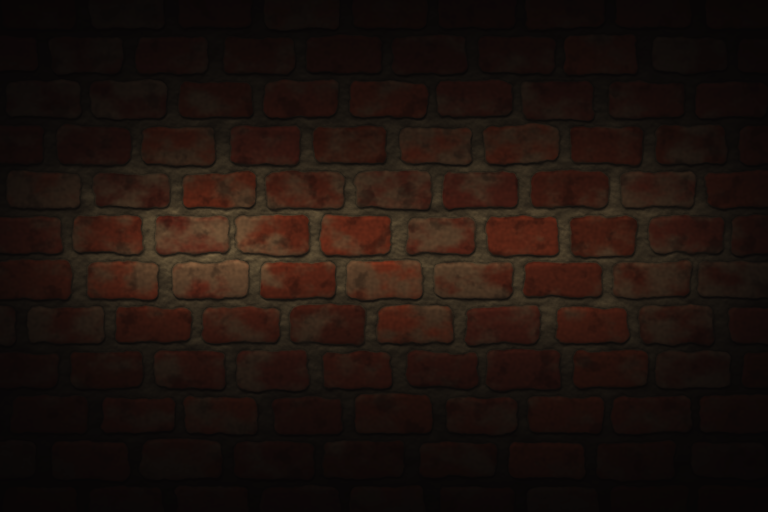
A Shadertoy shader for this texture:

```glsl
#define ROW_HEIGHT 0.0879
#define FIRST_ROW 0.0195
#define JOINT 0.0125
#define EDGE_ROUGHNESS 0.0075
#define RELIEF 60.0
#define GLOW_CENTER vec2(0.40, 0.525)
#define BAND_CENTER vec2(0.75, 0.52)
#define BRICK_RED vec3(0.29, 0.115, 0.073)
#define BRICK_ORANGE vec3(0.37, 0.145, 0.075)
#define PLASTER vec3(0.345, 0.275, 0.18)
#define MORTAR vec3(0.305, 0.255, 0.17)
#define AMBIENT vec3(0.022, 0.016, 0.017)

// Each course: centre of its first brick, brick spacing
const vec2 courses[12] = vec2[12](
    vec2(0.078, 0.171), vec2(0.000, 0.168), vec2(0.084, 0.168),
    vec2(0.016, 0.167), vec2(0.084, 0.171), vec2(0.053, 0.161),
    vec2(0.066, 0.172), vec2(-0.043, 0.171), vec2(0.043, 0.164),
    vec2(0.098, 0.168), vec2(0.000, 0.178), vec2(0.078, 0.170));

struct Wall {
    float dist;    // signed distance to the nearest brick edge
    float height;
    vec2 id;
};

vec2 hash2(vec2 p) {
    vec3 q = fract(p.xyx * vec3(0.1031, 0.1030, 0.0973));
    q += dot(q, q.yzx + 33.33);
    return fract((q.xx + q.yz) * q.zy);
}

float cornerSlope(vec2 cell, vec2 f, vec2 corner) {
    return dot(hash2(cell + corner) * 2.0 - 1.0, f - corner);
}

float gradientNoise(vec2 p) {
    vec2 cell = floor(p), f = fract(p);
    vec2 w = f * f * f * (f * (f * 6.0 - 15.0) + 10.0);
    float low = mix(cornerSlope(cell, f, vec2(0, 0)), cornerSlope(cell, f, vec2(1, 0)), w.x);
    float high = mix(cornerSlope(cell, f, vec2(0, 1)), cornerSlope(cell, f, vec2(1, 1)), w.x);
    return 1.4 * mix(low, high, w.y);
}

float fbm(vec2 p) {
    float sum = 0.0, amp = 0.6;
    for (int i = 0; i < 4; i++) {
        sum += amp * gradientNoise(p);
        p = mat2(1.6, 1.2, -1.2, 1.6) * p + 17.3;
        amp *= 0.5;
    }
    return sum;
}

Wall wallAt(vec2 p) {
    // Uneven courses with slightly varied bricks
    vec2 q = p + 0.005 * vec2(gradientNoise(p * 9.0 + 40.0), gradientNoise(p * 7.0 + 80.0));
    float rowPos = (1.0 - q.y - FIRST_ROW) / ROW_HEIGHT + 0.5;
    float row = clamp(floor(rowPos), 0.0, 11.0);
    vec2 course = courses[int(row)];
    float column = (q.x - course.x) / course.y + 0.5;
    vec2 id = vec2(floor(column), row);
    vec2 jitter = hash2(id + 51.0) - 0.5;
    vec2 local = vec2((fract(column) - 0.5) * course.y, (rowPos - row - 0.5) * ROW_HEIGHT);
    local += jitter * vec2(0.006, 0.003);
    vec2 halfSize = vec2(0.5 * course.y - JOINT, 0.0355) + jitter.yx * vec2(0.006, 0.004);

    // Rounded box with chipped edges
    vec2 box = abs(local) - halfSize + 0.014;
    float dist = length(max(box, 0.0)) + min(max(box.x, box.y), 0.0) - 0.014;
    float grain = fbm(p * vec2(30.0, 40.0));
    dist += EDGE_ROUGHNESS * (0.6 * gradientNoise(p * 19.0) + 0.8 * grain);

    // Smooth brick faces, lumpy trowelled joints
    float brick = smoothstep(0.004, -0.007, dist);
    float height = 0.005 * brick + mix(0.012, 0.0025, brick) * grain;
    return Wall(dist, height, id);
}

float lightAt(vec2 p) {
    vec2 b = p - BAND_CENTER;
    float across = exp(-pow(abs(b.x) / 0.64, 4.0));
    float core = 0.50 * exp(-pow(b.y / 0.165, 2.0));
    float wide = 0.33 * exp(-pow(abs(b.y) / 0.43, 3.0));
    vec2 g = (p - GLOW_CENTER) / vec2(0.19, 0.09);
    return core * across + wide * mix(across, 1.0, 0.25) + 0.36 * exp(-dot(g, g));
}

vec3 brickColor(vec2 p, vec2 id) {
    vec2 tone = hash2(id + 7.0);
    vec3 color = mix(BRICK_RED, BRICK_ORANGE, tone.x);
    color *= 0.8 + 0.35 * hash2(id + 23.0).x;

    // Worn plaster film, thickest near the glow
    float blotch = fbm(p * vec2(13.0, 18.0) + id * 3.7);
    vec2 g = (p - GLOW_CENTER - vec2(0.05, 0.0)) / vec2(0.17, 0.08);
    float cover = 0.2 + 0.45 * tone.y * tone.y + 0.4 * exp(-dot(g, g));
    float film = smoothstep(0.2, 0.75, cover + 0.9 * blotch);
    color = mix(color, PLASTER, 0.8 * film);

    // Soot and faint grain
    color *= 1.0 - 0.3 * smoothstep(0.05, 0.4, fbm(p * 22.0 + 9.0));
    return color * (1.0 + 0.14 * gradientNoise(p * 120.0));
}

void mainImage(out vec4 fragColor, in vec2 fragCoord) {
    vec2 p = fragCoord / iResolution.y;
    Wall here = wallAt(p);
    Wall above = wallAt(p + vec2(-0.0015, 0.005));

    float soft = max(0.0022, 0.75 / iResolution.y);
    float brick = smoothstep(soft, -soft, here.dist);
    vec3 mortar = MORTAR * (0.95 + 0.5 * fbm(p * vec2(18.0, 28.0) + 5.0));
    vec3 color = mix(mortar, brickColor(p, here.id), brick);

    // Raking light, crevices and shade under each brick
    color *= clamp(1.0 + RELIEF * (here.height - above.height), 0.4, 1.4);
    color *= 1.0 - 0.3 * exp(-abs(here.dist - 0.002) / 0.0025);
    color *= 1.0 - 0.5 * smoothstep(0.002, -0.004, above.dist) * (1.0 - brick);

    // Joints sink into the dark sooner than brick faces
    float light = lightAt(p);
    light *= mix(smoothstep(-0.25, 0.5, light), 1.0, brick);
    fragColor = vec4(AMBIENT + color * light, 1.0);
}
```
